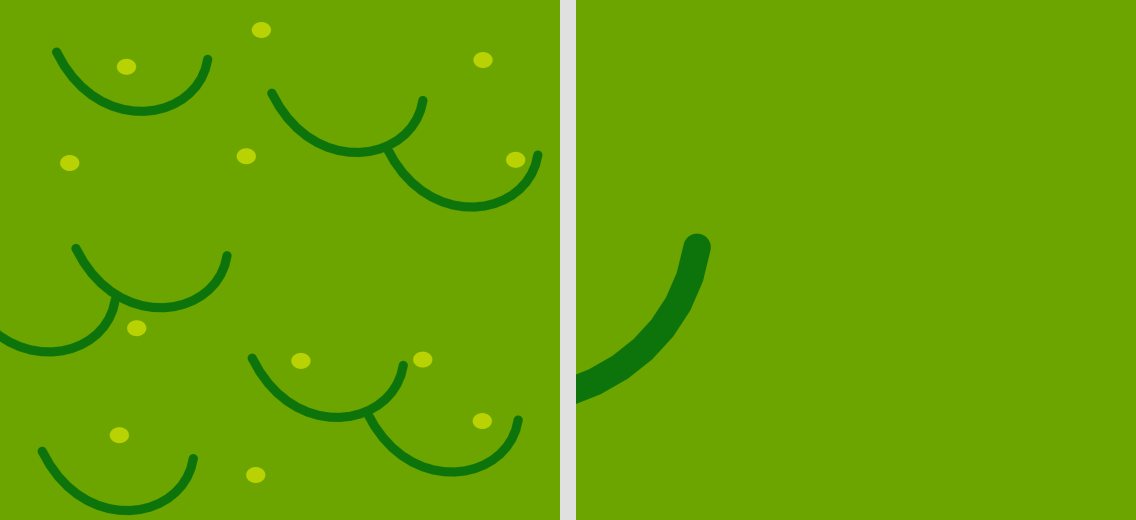
Left, the full canvas; right, a detail of the centre.
Reproduce this pattern procedurally as a WebGL 1 fragment shader.

```glsl
precision highp float;
// Flat green foliage: round-capped, lopsided scallop strokes, some joined in
// pairs, with small yellow ovals between them. Strokes are cubic Bezier curves
// in jittered rows; each grid cell holds one oval placed clear of the strokes.
uniform vec2 u_resolution;

vec2 hash2(vec2 p) {
  return fract(sin(vec2(dot(p, vec2(127.1, 311.7)), dot(p, vec2(269.5, 183.3)))) * 43758.5453);
}

float segmentDistance(vec2 p, vec2 a, vec2 b) {
  vec2 ab = b - a;
  return length(p - a - ab * clamp(dot(p - a, ab) / dot(ab, ab), 0.0, 1.0));
}

// Point on the scallop, which starts at the origin and ends at its right tip.
vec2 scallopPoint(float t) {
  float s = 1.0 - t;
  return 3.0 * s * s * t * vec2(0.081, -0.166)
       + 3.0 * s * t * t * vec2(0.272, -0.133)
       + t * t * t * vec2(0.2905, -0.014);
}

float scallopDistance(vec2 p) {
  // Far from the curve a bounding circle is enough.
  float bound = length(p - vec2(0.145, -0.05)) - 0.16;
  if (bound > 0.06) return bound;
  float d = 1.0;
  vec2 a = vec2(0.0);
  for (int i = 1; i <= 18; i++) {
    vec2 b = scallopPoint(float(i) / 18.0);
    d = min(d, segmentDistance(p, a, b));
    a = b;
  }
  return d;
}

// Rows alternate left and right; right rows and the middle row are pairs.
float strokesDistance(vec2 p) {
  float d = 1.0;
  for (int i = 0; i < 5; i++) {
    float row = float(i);
    float side = mod(row, 2.0);
    vec2 start = mix(vec2(0.12, 0.9 - 0.19 * row), vec2(0.5, 1.07 - 0.25 * row), side);
    start += (hash2(vec2(row, 4.0)) - 0.5) * vec2(0.08, 0.02);
    d = min(d, scallopDistance(p - start));
    if (side > 0.5) d = min(d, scallopDistance(p - start - vec2(0.221, -0.105)));
    if (i == 2) d = min(d, scallopDistance(p - start - vec2(-0.215, -0.085)));
  }
  return d;
}

// The first random spot in the cell that keeps clear of all strokes.
vec2 ovalCentre(vec2 cell, vec2 cellSize) {
  vec2 centre = vec2(0.0);
  float best = -1.0;
  for (int i = 0; i < 6; i++) {
    vec2 spot = (cell + mix(vec2(0.15), vec2(0.85), hash2(cell + float(i) * 7.3 + 1.7))) * cellSize;
    float clearance = min(strokesDistance(spot), 0.036);
    if (clearance > best) {
      best = clearance;
      centre = spot;
    }
  }
  return centre;
}

void main() {
  vec2 p = gl_FragCoord.xy / u_resolution.y;
  float pixel = 1.0 / u_resolution.y;

  vec3 leafGreen = vec3(0.422, 0.645, 0.0);
  vec3 strokeGreen = vec3(0.047, 0.455, 0.045);
  vec3 ovalYellow = vec3(0.725, 0.825, 0.01);

  // Three by four cells, one oval in each
  vec2 cellSize = vec2(u_resolution.x / u_resolution.y / 3.0, 0.25);
  vec2 offset = p - ovalCentre(floor(p / cellSize), cellSize);
  float oval = (length(offset / vec2(0.0185, 0.0153)) - 1.0) * 0.0165;
  float stroke = strokesDistance(p) - 0.0088;

  vec3 colour = mix(ovalYellow, leafGreen, smoothstep(-0.7 * pixel, 0.7 * pixel, oval));
  colour = mix(strokeGreen, colour, smoothstep(-0.7 * pixel, 0.7 * pixel, stroke));
  gl_FragColor = vec4(colour, 1.0);
}
```
